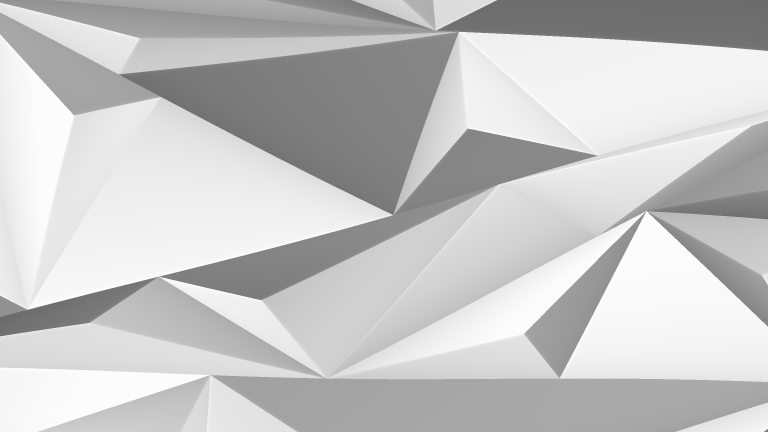
This background is drawn by a WebGL 2 fragment shader. Its source:

```glsl
#version 300 es
precision highp float;

uniform vec2 u_resolution;
out vec4 fragColor;

// Lengths are in canvas heights, tones run from 0 to 1
const vec2 RIDGE_END = vec2(1.3, 0.35);
const vec2 CROWN = vec2(-0.6, 1.5);
const vec2 STRETCH = vec2(0.6, 1.0);   // below 1 favours long flat shards
const int HALVINGS = 4;
const float PEAK_CHANCE = 0.55;
const float DARK_TONE = 0.43;
const float TONE_RANGE = 0.71;
const float LIGHT_TONE = 0.96;
const float GRADIENT = 0.15;
const float SHADOW_DEPTH = 0.07;
const float SHADOW_WIDTH = 0.05;
const float RIM_LIGHT = 0.06;
const float RIM_WIDTH = 0.003;
const float BEND = 0.006;
const float GOLDEN = 0.618034;
const int SAMPLES = 3;

struct Facet { vec2 a, b, c; float id; };

float hash(float n) {
  return fract(sin(n * 12.9898 + 4.1) * 43758.5);
}

float turn(vec2 u, vec2 v) {
  return u.x * v.y - u.y * v.x;
}

float edgeDistance(vec2 p, vec2 a, vec2 b) {
  return abs(turn(b - a, p - a)) / length(b - a);
}

// Split the facet across its longest edge, keep the half holding p
Facet halve(Facet f, vec2 p) {
  float ab = length((f.b - f.a) * STRETCH) * (0.8 + 0.4 * hash(f.id + 0.1));
  float bc = length((f.c - f.b) * STRETCH) * (0.8 + 0.4 * hash(f.id + 0.2));
  float ca = length((f.a - f.c) * STRETCH) * (0.8 + 0.4 * hash(f.id + 0.3));
  if (ab > bc && ab > ca) f = Facet(f.c, f.a, f.b, f.id);
  else if (ca > bc) f = Facet(f.b, f.c, f.a, f.id);

  vec2 cut = mix(f.b, f.c, mix(0.32, 0.68, hash(f.id + 0.4)));
  bool keepB = turn(cut - f.a, p - f.a) * turn(cut - f.a, f.b - f.a) > 0.0;
  if (keepB) f.c = cut;
  else f.b = cut;
  f.id = 2.0 * f.id + (keepB ? 0.0 : 1.0);
  return f;
}

// Raise a pyramid on the facet, keep the side holding p
Facet raisePeak(Facet f, vec2 p) {
  vec3 w = 0.2 + vec3(hash(f.id + 0.5), hash(f.id + 0.6), hash(f.id + 0.7));
  w /= w.x + w.y + w.z;
  vec2 peak = w.x * f.a + w.y * f.b + w.z * f.c;
  float winding = sign(turn(f.b - f.a, f.c - f.a));
  bool pastA = winding * turn(f.a - peak, p - peak) >= 0.0;
  bool pastB = winding * turn(f.b - peak, p - peak) >= 0.0;
  bool pastC = winding * turn(f.c - peak, p - peak) >= 0.0;
  float id = 3.0 * f.id;
  if (pastA && !pastB) return Facet(peak, f.a, f.b, id);
  if (pastB && !pastC) return Facet(peak, f.b, f.c, id + 1.0);
  return Facet(peak, f.c, f.a, id + 2.0);
}

// Flat tone, slanted gradient, crease shadow and bright ridge
float shade(Facet f, vec2 p) {
  float tone = min(DARK_TONE + TONE_RANGE * fract(f.id * GOLDEN), LIGHT_TONE);
  vec3 corners = vec3(hash(f.id + 0.15), hash(f.id + 0.25), hash(f.id + 0.35)) - 0.5;
  vec3 weights = abs(vec3(turn(f.c - f.b, p - f.b),
                          turn(f.a - f.c, p - f.c),
                          turn(f.b - f.a, p - f.a)));
  weights /= weights.x + weights.y + weights.z;
  tone += GRADIENT * dot(weights, corners);
  tone -= SHADOW_DEPTH * tone * exp(-edgeDistance(p, f.b, f.c) / SHADOW_WIDTH);
  tone += RIM_LIGHT * exp(-edgeDistance(p, f.a, f.b) / RIM_WIDTH);
  return clamp(tone, 0.42, 0.99);
}

float paperRelief(vec2 p) {
  p += BEND * sin(p.yx * vec2(5.0, 4.0) + vec2(0.7, 2.1));

  // The main ridge parts the canvas into two mirrored root facets
  bool above = turn(RIDGE_END, p) > 0.0;
  if (!above) p = -p;
  Facet f = Facet(CROWN, -RIDGE_END, RIDGE_END, above ? 2.0 : 3.0);
  for (int i = 0; i < HALVINGS; i++) f = halve(f, p);
  if (hash(f.id + 0.8) < PEAK_CHANCE) f = raisePeak(f, p);
  return shade(f, p);
}

void main() {
  // Supersampling smooths the facet edges
  float sum = 0.0;
  for (int y = 0; y < SAMPLES; y++) {
    for (int x = 0; x < SAMPLES; x++) {
      vec2 offset = (vec2(x, y) + 0.5) / float(SAMPLES) - 0.5;
      vec2 p = (gl_FragCoord.xy + offset - 0.5 * u_resolution) / u_resolution.y;
      sum += paperRelief(p);
    }
  }
  fragColor = vec4(vec3(sum / float(SAMPLES * SAMPLES)), 1.0);
}
```
